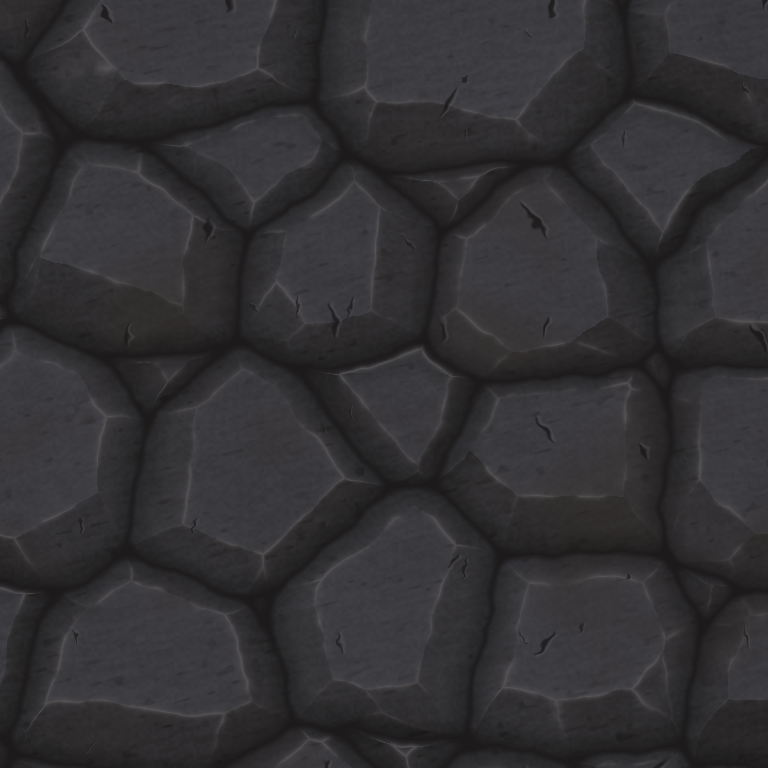
Reproduce this texture procedurally as a Shadertoy shader.

```glsl
const float STONES_ACROSS = 3.4;
const int REACH = 2;
const int SITE_COUNT = 50;
const vec3 SEAM = vec3(0.11, 0.102, 0.1);
const vec3 CHIP = vec3(0.1, 0.092, 0.092);
const vec3 SHADE = vec3(0.15, 0.143, 0.143);
const vec3 LIT = vec3(0.26, 0.257, 0.28);
const vec3 STAIN = vec3(0.21, 0.19, 0.18);
const vec3 RIDGE = vec3(0.37, 0.36, 0.365);

float hash(vec2 p) {
    return fract(sin(dot(p, vec2(127.1, 311.7))) * 43758.5453);
}

vec2 hash2(vec2 p) {
    return vec2(hash(p), hash(p + 17.3));
}

float noise(vec2 p) {
    vec2 i = floor(p), f = fract(p);
    f = f * f * (3.0 - 2.0 * f);
    return mix(mix(hash(i), hash(i + vec2(1, 0)), f.x),
               mix(hash(i + vec2(0, 1)), hash(i + vec2(1, 1)), f.x), f.y);
}

float fbm(vec2 p) {
    float sum = 0.0, amp = 0.5;
    for (int i = 0; i < 4; i++) {
        sum += amp * noise(p);
        p = p * 2.03 + 9.7;
        amp *= 0.5;
    }
    return sum;
}

// Staggered, jittered centre of a large stone
vec2 stoneCentre(vec2 cell) {
    vec2 jitter = (hash2(cell) - 0.5) * vec2(0.62, 0.62);
    return cell + 0.5 + vec2(0.5 * mod(cell.y, 2.0), 0.0) + jitter;
}

vec3 largeSite(vec2 cell) {
    return vec3(stoneCentre(cell), 0.24 * hash(cell + 5.1));
}

// Small filler stone between three large ones
vec3 fillerSite(vec2 cell) {
    vec2 above = cell + vec2(mod(cell.y, 2.0), 1.0);
    vec2 middle = (stoneCentre(cell) + stoneCentre(cell + vec2(1, 0)) + stoneCentre(above)) / 3.0;
    return vec3(middle, -0.27 + 0.23 * hash(cell + 8.7));
}

float power(vec2 p, vec3 site) {
    vec2 d = p - site.xy;
    return dot(d, d) - site.z;
}

// Tapered slit: x is its dark core, y the lit lip beside it
vec2 chips(vec2 p, float chance) {
    vec2 id = floor(p);
    vec2 q = fract(p) - 0.35 - 0.3 * hash2(id + 3.3);
    float angle = (hash(id + 6.1) - 0.5) * 1.5;
    q = mat2(cos(angle), sin(angle), -sin(angle), cos(angle)) * q;
    q.x += 0.07 * (noise(p * 14.0) - 0.5);
    float reach = mix(0.06, 0.24, hash(id + 1.9));
    float taper = 1.0 - abs(q.y) / reach;
    float width = mix(0.008, 0.035, hash(id + 4.4)) * taper;
    float present = step(hash(id + 7.7), chance) * smoothstep(0.0, 0.25, taper);
    float core = smoothstep(0.016, -0.012, abs(q.x) - width);
    float lip = smoothstep(0.025, 0.0, abs(q.x - width - 0.02));
    return present * vec2(core, lip * (1.0 - core));
}

void mainImage(out vec4 fragColor, in vec2 fragCoord) {
    vec2 uv = fragCoord / iResolution.y;
    vec2 bend = vec2(fbm(uv * 9.0), fbm(uv * 9.0 + 31.0)) - 0.47;
    vec2 p = uv * vec2(0.93, 1.05) * STONES_ACROSS + 20.0 + bend * 0.14;

    // Gather nearby sites and find the stone underfoot
    vec3 sites[SITE_COUNT];
    vec2 base = floor(p);
    base.x = floor(p.x - 0.5 * mod(base.y, 2.0));
    int count = 0, own = 0;
    float best = 1e3;
    for (int y = -REACH; y <= REACH; y++)
    for (int x = -REACH; x <= REACH; x++)
    for (int kind = 0; kind < 2; kind++) {
        vec2 cell = base + vec2(x, y);
        vec3 site = kind == 0 ? largeSite(cell) : fillerSite(cell);
        float f = power(p, site);
        if (f < best) { best = f; own = count; }
        sites[count++] = site;
    }

    // Facets hold height, bevel width and outward direction; the first is the flat top
    vec3 stone = sites[own];
    float bevelScale = stone.z < 0.0 ? 0.45 : 1.0;
    vec4 facet = vec4(1, 0, 0, 0), next = vec4(9, 0, 0, 0);
    float edgeSum = 0.0;
    for (int i = 0; i < SITE_COUNT; i++) {
        if (i == own) continue;
        vec2 toward = sites[i].xy - stone.xy;
        float gap = length(toward);
        float d = (power(p, sites[i]) - best) / (2.0 * gap);
        vec2 dir = toward / gap;
        float vary = mix(0.6, 1.4, hash(stone.xy + sites[i].xy * 1.7));
        float width = bevelScale * vary * mix(0.25, 0.09, smoothstep(-0.6, 0.8, dir.y));
        vec4 side = vec4(d / width, width, dir);
        if (side.x < facet.x) { next = facet; facet = side; }
        else if (side.x < next.x) next = side;
        edgeSum += exp(-45.0 * d);
    }
    float edge = -log(edgeSum) / 45.0;

    // Facet light and worn ridges
    float isSide = step(0.001, facet.y);
    float ridgeGap = (next.x - facet.x) * max(facet.y, next.y);
    float sideTone = 0.45 + 0.2 * facet.w - 0.05 * facet.z + 0.16 * (hash(floor(facet.zw * 40.0)) - 0.5);
    float tone = mix(0.75, sideTone, isSide);
    float wear = smoothstep(0.25, 0.65, fbm(uv * 26.0 + 4.0));
    float ridge = 0.62 * exp(-ridgeGap / 0.008) + 0.14 * exp(-ridgeGap / 0.035);
    ridge *= wear * smoothstep(0.2, 0.95, facet.x);

    // Stone grain, slanted scratches and chips
    vec2 slant = vec2(uv.x + 0.25 * uv.y, uv.y - 0.25 * uv.x);
    float scratch = noise(slant * vec2(40, 190)) - 0.5;
    float pits = smoothstep(0.76, 0.93, noise(slant * vec2(60, 140) + 7.0));
    tone += 0.08 * (hash(stone.xy) - 0.5) + 0.25 * (fbm(uv * 9.0) - 0.47);
    tone += 0.16 * scratch - 0.3 * pits * wear + 0.2 * (noise(uv * 240.0) - 0.5);
    vec2 chip = chips(uv * 7.0 + 2.5, 0.32) + 0.8 * chips(uv * 14.0 + 40.0, 0.16);
    float inside = smoothstep(0.03, 0.08, edge);

    // Colour, brown stains and soft dark seams
    vec3 color = mix(SHADE, LIT, clamp(tone, -0.2, 1.7));
    float stain = smoothstep(0.52, 0.75, fbm(uv * 5.0 + 60.0));
    color = mix(color, STAIN, 0.4 * stain);
    color *= mix(0.76, 1.0, smoothstep(0.0, 0.13, edge));
    color = mix(color, RIDGE, ridge + 0.3 * chip.y * inside);
    color = mix(color, CHIP, 0.8 * min(chip.x, 1.0) * inside);
    color = mix(SEAM, color, smoothstep(-0.008, 0.027, edge));
    fragColor = vec4(color, 1.0);
}
```
